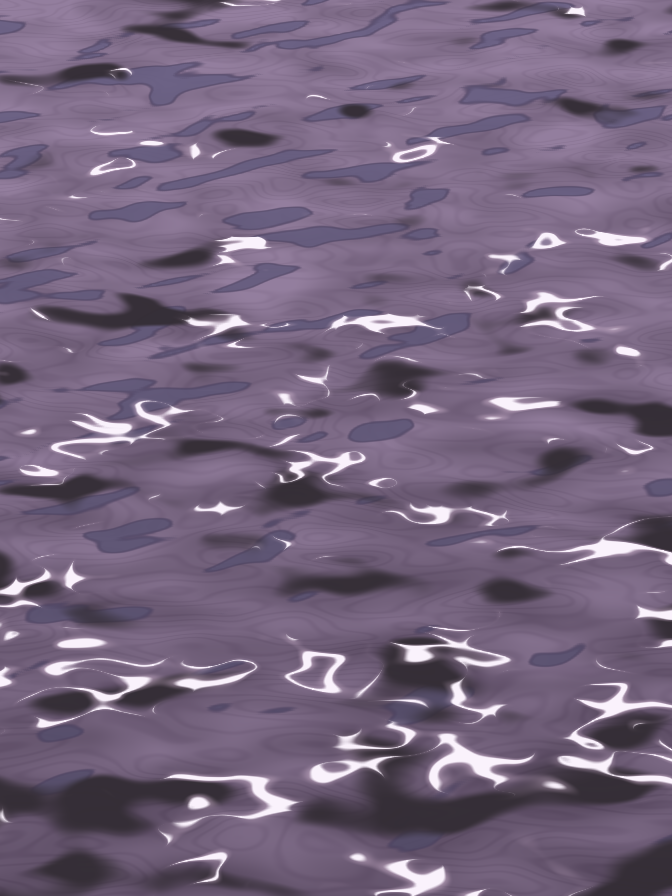
This texture is drawn by a Shadertoy shader. Its source:

```glsl
// Violet evening water: soft dark troughs, slate slicks and clustered white sun glints.

vec2 hash22(vec2 p) {
    vec3 h = fract(vec3(p.xyx) * vec3(0.1031, 0.1030, 0.0973));
    h += dot(h, h.yzx + 33.33);
    return fract((h.xx + h.yz) * h.zy);
}

float corner(vec2 cell, vec2 offset) {
    return dot(hash22(cell + offset) * 2.0 - 1.0, -offset);
}

// Gradient noise, roughly -1 to 1
float noise(vec2 p) {
    vec2 i = floor(p), f = p - i;
    vec2 u = f * f * f * (f * (f * 6.0 - 15.0) + 10.0);
    vec4 c = vec4(0.0);
    for (int k = 0; k < 4; k++) {
        vec2 o = vec2(k & 1, k >> 1);
        c[k] = corner(i, o) + dot(hash22(i + o) * 2.0 - 1.0, f);
    }
    return 1.8 * mix(mix(c.x, c.y, u.x), mix(c.z, c.w, u.x), u.y);
}

void mainImage(out vec4 fragColor, in vec2 fragCoord) {
    vec2 uv = fragCoord / iResolution.y;
    float x = uv.x, y = uv.y;

    // Perspective: waves shrink and flatten towards the top
    vec2 q = vec2((x - 0.375) * (1.0 + 0.7 * y), y * (1.0 + 0.6 * y));

    // Liquid distortion at two scales
    q += vec2(0.035, 0.014) * vec2(noise(q * vec2(4.0, 9.0) + 3.0), noise(q * vec2(5.0, 10.0) + 17.0));
    q += vec2(0.010, 0.004) * vec2(noise(q * vec2(13.0, 30.0) + 41.0), noise(q * vec2(15.0, 28.0) + 57.0));

    // Swell and body colour
    float swell = noise(q * vec2(4.8, 13.0) + 71.0) + 0.5 * noise(q * vec2(11.0, 27.0) + 23.0);
    swell += 0.4 * (0.45 - y);
    float sheen = noise(q * vec2(6.0, 24.0) + 88.0);
    float tone = 0.55 + 0.6 * (y - 0.5) + 0.3 * sheen - 0.3 * swell;
    vec3 color = mix(vec3(0.35, 0.29, 0.38), vec3(0.55, 0.47, 0.59), clamp(tone, 0.0, 1.1));

    // Faint contour lines in the reflections
    float contour = abs(fract(3.0 * noise(q * vec2(7.0, 25.0) + 130.0) + sheen) - 0.5);
    color += 0.025 * (smoothstep(0.0, 0.3, contour) - 0.7);

    // Slate slicks with crisp dark rims, rising to the right
    vec2 tilted = vec2(q.x, q.y - 0.22 * q.x);
    float slick = noise(tilted * vec2(5.0, 23.0) + 150.0) + 0.3 * noise(tilted * vec2(14.0, 50.0) + 9.0);
    slick += 0.3 * (y - 0.6) - 0.2 * (x - 0.375) - 0.48;
    float edge = fwidth(slick) + 0.015;
    float inside = smoothstep(-edge, edge, slick);
    float rim = 1.0 - smoothstep(0.0, 0.03 + edge, abs(slick));
    color = mix(color, vec3(0.37, 0.34, 0.47) * (0.85 + 0.25 * y), 0.85 * inside);
    color = mix(color, vec3(0.29, 0.25, 0.37), 0.55 * rim);

    // Dark troughs
    float trough = smoothstep(0.22, 0.66, swell);
    color = mix(color, vec3(0.20, 0.175, 0.205), 0.95 * trough);

    // Glints: curved bands along the trough rims, gathered in clusters
    float ripple = noise(q * vec2(15.0, 36.0) + 201.0);
    float band = abs(ripple + 0.8 * (swell - 0.22));
    float cluster = noise(q * vec2(4.0, 9.0) + 220.0) + 0.7 * noise(q * vec2(10.0, 23.0) + 240.0);
    cluster -= 0.5 * smoothstep(0.65, 1.0, y);
    float gather = smoothstep(0.0, 0.75, cluster);
    float inner = 0.30 * gather - 0.04 - band;
    float glow = gather * smoothstep(-0.22, 0.08, inner);
    float glint = smoothstep(-0.01, 0.08 + 0.5 * fwidth(band), inner);
    color = mix(color, vec3(0.76, 0.66, 0.76), 0.65 * glow);
    color = mix(color, vec3(0.98, 0.95, 0.99), glint);

    fragColor = vec4(color, 1.0);
}
```
